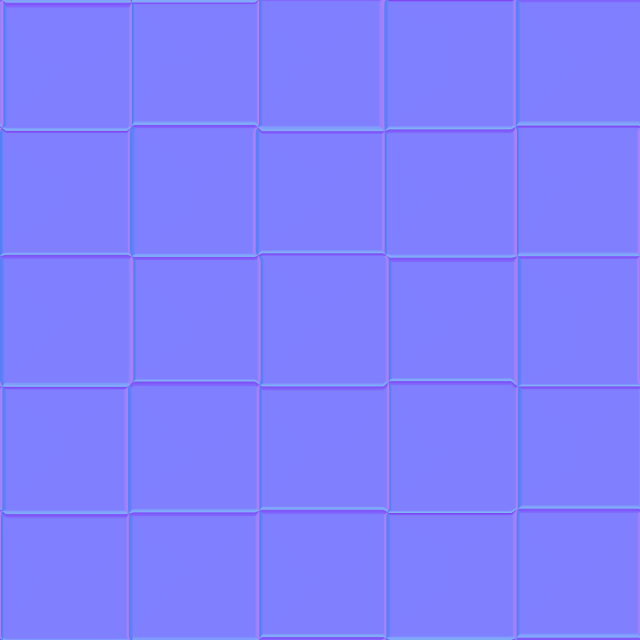
Reproduce this texture map procedurally as a WebGL 2 fragment shader.

```glsl
#version 300 es
precision highp float;
// Tangent-space normal map of a 5 by 5 grid of flat square tiles.
// Joints shift slightly from tile to tile, and each tile side has its own
// bevel width; the nearest side, measured in bevel widths, sets the tilt.
uniform vec2 u_resolution;
out vec4 fragColor;

const float TILES = 5.0;

float hash(vec2 cell, float seed) {
    vec3 q = fract(vec3(mod(cell, TILES), seed) * vec3(0.1031, 0.1130, 0.0973) + 0.217);
    q += dot(q, q.yzx + 33.33);
    return fract((q.x + q.y) * q.z);
}

// Sideways shift of a joint, bending quickly where it passes a crossing.
float jointShift(float line, float along, float seed) {
    float crossing = round(along);
    float before = hash(vec2(line, crossing - 1.0), seed);
    float after = hash(vec2(line, crossing), seed);
    float bend = smoothstep(-0.035, 0.035, along - crossing);
    return (mix(before, after, bend) - 0.5) * 0.055;
}

vec3 tileNormal(vec2 p) {
    // Signed distance to the nearest joint on each axis
    vec2 line = round(p);
    vec2 offset = p - line - vec2(jointShift(line.x, p.y, 1.0),
                                  jointShift(line.y, p.x, 2.0));
    vec2 side = step(0.0, offset);
    vec2 tile = line + side - 1.0;

    // Bevel widths differ by tile and by side
    float height = hash(tile, 3.0);
    vec2 variation = vec2(hash(tile, 4.0 + side.x), hash(tile, 6.0 + side.y));
    vec2 width = 0.009 + 0.034 * mix(vec2(height), variation, 0.55);
    vec2 depth = abs(offset) / width;

    // Mitred corners: only the nearer side tilts the surface
    bool vertical = depth.x < depth.y;
    float d = vertical ? depth.x : depth.y;
    float w = vertical ? width.x : width.y;
    vec2 facing = vertical ? vec2(1.0 - 2.0 * side.x, 0.0)
                           : vec2(0.0, 2.0 * side.y - 1.0);

    // Soft bevel, a steeper band inside it, and a faint rounded shoulder
    float bevel = 1.0 - smoothstep(0.78, 1.12, d);
    float core = smoothstep(0.0, 0.2, d) * (1.0 - smoothstep(0.35, 0.6, d));
    float steepness = mix(0.30, 0.22, smoothstep(0.012, 0.035, w));
    float tilt = bevel * (steepness + 0.13 * core) + 0.012 * exp(-d * w * 18.0);

    // Thin dark crease on the joint of narrow bevels
    float crease = 1.0 - smoothstep(0.002, 0.006, d * w);
    tilt += crease * 0.25 * (1.0 - smoothstep(0.012, 0.028, w));
    return normalize(vec3(facing * tilt, 1.0));
}

void main() {
    // Average a 3 by 3 grid of samples for smooth edges
    vec3 normal = vec3(0.0);
    for (int i = 0; i < 9; i++) {
        vec2 jitter = (vec2(i % 3, i / 3) - 1.0) / 3.0;
        vec2 uv = (gl_FragCoord.xy + jitter) / u_resolution;
        normal += tileNormal(uv * TILES - vec2(0.02, 0.0)) / 9.0;
    }
    fragColor = vec4(normal * 0.5 + 0.5, 1.0);
}
```
